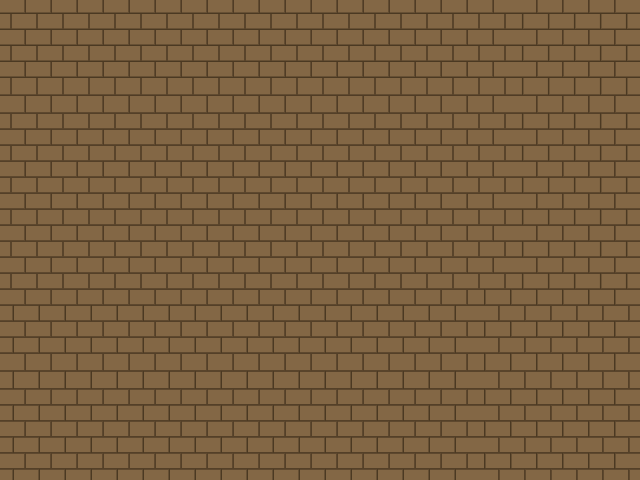
Give the GLSL for this texture, as a Shadertoy shader.

```glsl
// Brown brick wall in running bond with thin dark mortar joints.
// Courses stack in bands that hold two taller courses each; every band is
// shifted sideways, and one vertical seam per band breaks the brick rhythm.

#define CANVAS vec2(768.0, 576.0)   // layout units across and down
#define BRICK vec2(31.2, 19.2)      // brick pitch: length, course height
#define TALL_HEIGHT 21.5            // height of the two taller courses
#define TALL_START 4.0              // courses in a band before the tall pair
#define BAND vec2(45.5, 331.0)      // sideways shift and height of a band
#define ORIGIN vec2(13.2, 15.9)     // first joint, from the upper left
#define BOND_OFFSET 17.0            // shift of every second course
#define SEAM vec2(616.5, 21.2)      // seam position and the jump across it
#define JOINT_WIDTH 1.8
#define BRICK_COLOR vec3(0.512, 0.404, 0.272)
#define MORTAR_COLOR vec3(0.295, 0.222, 0.135)

// Distance to the nearest multiple of the pitch
float jointDistance(float position, float pitch) {
    return abs(mod(position + 0.5 * pitch, pitch) - 0.5 * pitch);
}

// Course number and distance to its nearest bed joint, from height in band
vec2 courseAt(float y) {
    float tallBottom = TALL_START * BRICK.y;
    float tallTop = tallBottom + 2.0 * TALL_HEIGHT;
    float start = 0.0, firstCourse = 0.0, height = BRICK.y;
    if (y >= tallTop) {
        start = tallTop;
        firstCourse = TALL_START + 2.0;
    } else if (y >= tallBottom) {
        start = tallBottom;
        firstCourse = TALL_START;
        height = TALL_HEIGHT;
    }
    float local = y - start;
    return vec2(firstCourse + floor(local / height), jointDistance(local, height));
}

// Smooth coverage of a joint, given the size of one pixel
float jointCoverage(float distanceToJoint, float pixel) {
    return clamp((0.5 * JOINT_WIDTH - distanceToJoint) / pixel + 0.5, 0.0, 1.0);
}

void mainImage(out vec4 fragColor, in vec2 fragCoord) {
    // Layout units, measured downward from the upper left
    vec2 uv = fragCoord / iResolution.xy;
    vec2 p = vec2(uv.x, 1.0 - uv.y) * CANVAS;
    vec2 pixel = CANVAS / iResolution.xy;

    // Bands: the edge course at the top continues the first band
    float y = p.y - ORIGIN.y;
    float band = max(floor(y / BAND.y), 0.0);
    vec2 course = courseAt(y - band * BAND.y);

    // Bricks along the course, with the jump right of the seam
    float x = p.x + band * BAND.x;
    x -= SEAM.y * step(SEAM.x, x);
    x -= ORIGIN.x + BOND_OFFSET * mod(course.x, 2.0);

    // Mortar joints over plain brick
    float headJoint = jointCoverage(jointDistance(x, BRICK.x), pixel.x);
    float bedJoint = jointCoverage(course.y, pixel.y);
    vec3 color = mix(BRICK_COLOR, MORTAR_COLOR, max(headJoint, bedJoint));
    fragColor = vec4(color, 1.0);
}
```
